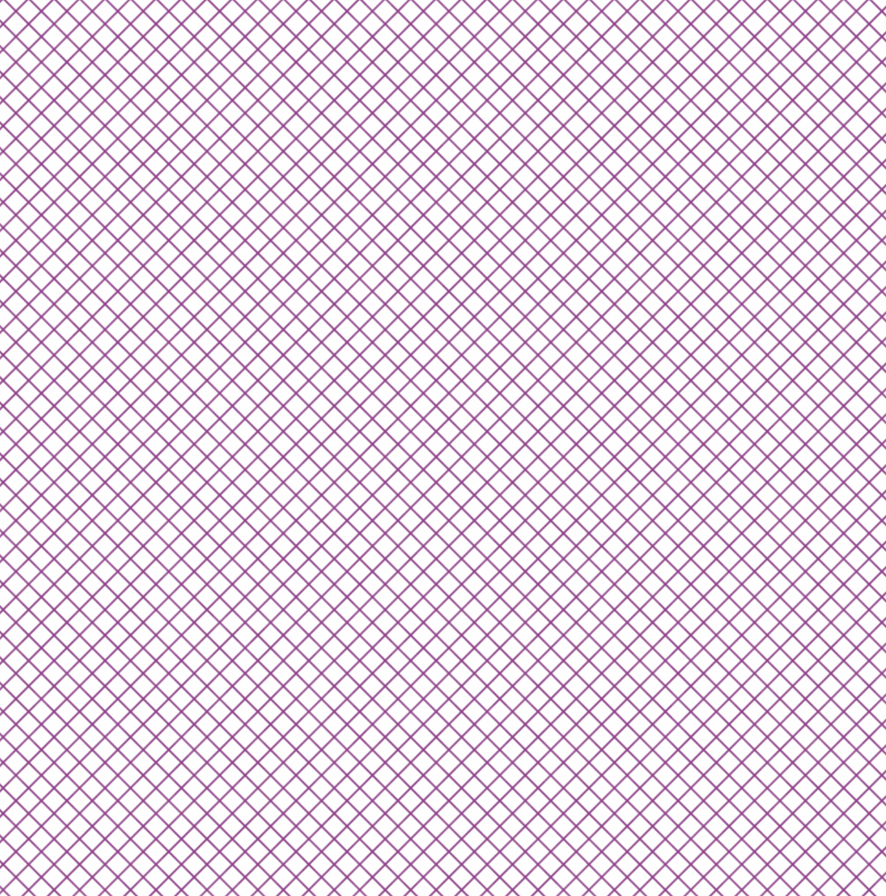
Write a Shadertoy shader that draws this pattern.

```glsl
float hash(vec2 p)
{
    return fract(sin(dot(p, vec2(127.1, 311.7))) * 43758.5453);
}

void mainImage(out vec4 fragColor, in vec2 fragCoord)
{
    // Square cells, 35.18 to the canvas height
    vec2 cell = fragCoord / iResolution.y * 35.18 - vec2(0.125, 0.24);

    // Diagonal axes: a line lies on every whole number of each
    vec2 diagonal = vec2(cell.x + cell.y, cell.x - cell.y);
    vec2 crossing = floor(diagonal + 0.5);
    vec2 lineDistance = abs(diagonal - crossing);

    // Soft line profile, never narrower than a pixel
    float pixel = 35.18 * sqrt(2.0) / iResolution.y;
    vec2 coverage = 1.0 - smoothstep(0.0, max(0.117, pixel), lineDistance);

    // Slightly uneven, translucent ink that darkens where lines cross
    vec2 opacity = coverage * mix(0.81, 0.89, hash(crossing));
    float ink = 1.0 - (1.0 - opacity.x) * (1.0 - opacity.y);

    vec3 color = mix(vec3(0.995), vec3(0.54, 0.23, 0.52), ink);
    fragColor = vec4(color, 1.0);
}
```
